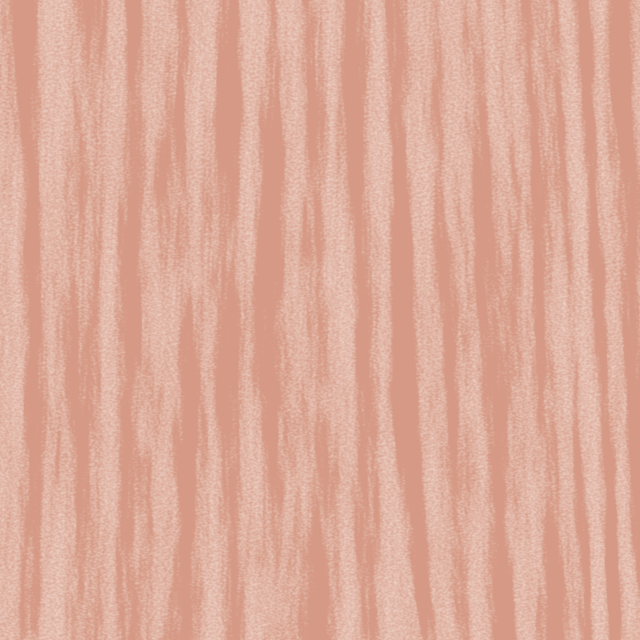
Reproduce this texture procedurally as a three.js fragment shader.

```glsl
varying vec2 vUv;

const float TAU = 6.2831853;
const vec3 CLAY = vec3(0.837, 0.600, 0.520);
const vec3 BLUSH = vec3(0.898, 0.745, 0.688);

vec2 randomGradient(vec2 cell) {
  float angle = TAU * fract(sin(dot(cell, vec2(127.1, 311.7))) * 43758.55);
  return vec2(cos(angle), sin(angle));
}

float gradientNoise(vec2 p) {
  vec2 cell = floor(p);
  vec2 f = fract(p);
  vec2 blend = f * f * f * (f * (f * 6.0 - 15.0) + 10.0);
  float a = dot(randomGradient(cell), f);
  float b = dot(randomGradient(cell + vec2(1.0, 0.0)), f - vec2(1.0, 0.0));
  float c = dot(randomGradient(cell + vec2(0.0, 1.0)), f - vec2(0.0, 1.0));
  float d = dot(randomGradient(cell + 1.0), f - 1.0);
  return mix(mix(a, b, blend.x), mix(c, d, blend.x), blend.y);
}

// Bends the bands slightly and leans those on the right
vec2 swayBands(vec2 p, float lean, float sway) {
  float rightSide = smoothstep(0.4, 0.75, p.x);
  p.x += lean * rightSide * (p.y - 0.5);
  p.x += sway * gradientNoise(p * vec2(5.0, 1.5) + 7.3);
  return p;
}

// Loose bands that tighten towards the right, with uneven spacing
float bandWave(float x, float count, float tightening) {
  float uneven = 0.6 * gradientNoise(vec2(x * 7.0, 3.4));
  return cos(TAU * (x * (count + tightening * x) + uneven));
}

// Long streaks that split and merge the bands
float streaks(vec2 p) {
  float total = 0.0;
  float strength = 0.72;
  vec2 scale = vec2(23.0, 1.7);
  for (int i = 0; i < 4; i++) {
    total += strength * gradientNoise(p * scale + 13.7 * float(i + 1));
    scale *= vec2(1.9, 2.3);
    strength *= 0.72;
  }
  return total;
}

// Fine woven tooth, slightly diagonal
float clothGrain(vec2 p, float density) {
  vec2 slanted = vec2(p.x + 0.45 * p.y, p.y - 0.25 * p.x);
  return gradientNoise(slanted * vec2(0.85, 1.15) * density)
       + 0.4 * gradientNoise(p.yx * density * 0.6 + 31.0);
}

// Flat below, with a clear rise and a slow climb to the palest tone
float bandTone(float field) {
  return 0.68 * smoothstep(-0.34, 0.13, field)
       + 0.32 * smoothstep(-0.05, 0.6, field);
}

void main() {
  vec2 p = swayBands(vUv, 0.05, 0.014);
  float grain = clothGrain(vUv, 235.0);

  float field = 0.3 * bandWave(p.x, 11.5, 3.0) + streaks(p) - 0.02;
  float tone = bandTone(field + 0.2 * grain);
  tone += 0.62 * grain * tone;

  gl_FragColor = vec4(mix(CLAY, BLUSH, tone), 1.0);
}
```
